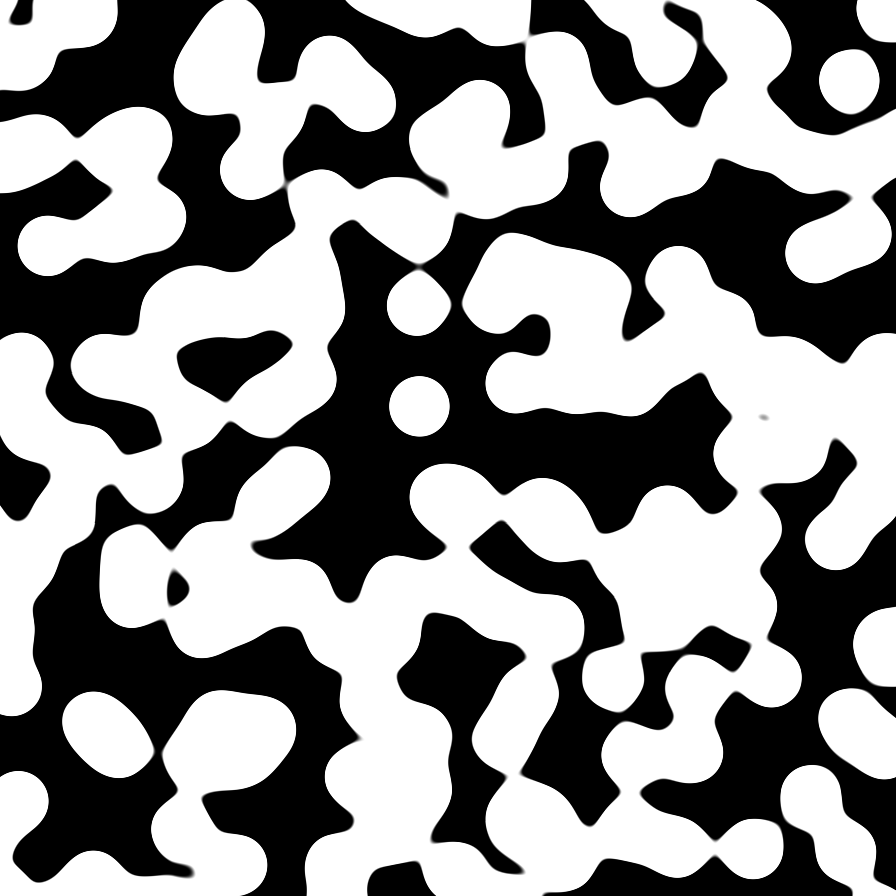
Write a WebGL 2 fragment shader that draws this pattern.

```glsl
#version 300 es
precision highp float;

uniform vec2 u_resolution;
out vec4 outColor;

vec2 hash2(vec2 cell) {
    vec2 mixed = vec2(dot(cell, vec2(127.1, 311.7)), dot(cell, vec2(269.5, 183.3)));
    return fract(sin(mixed) * 43758.545);
}

// Polynomial minimum that bridges nearby blobs
float smoothMin(float a, float b, float blend) {
    float h = max(blend - abs(a - b), 0.0) / blend;
    return min(a, b) - 0.25 * blend * h * h;
}

// Cellular distance to one jittered point per cell, melted together
float meltedCells(vec2 p) {
    vec2 cell = floor(p);
    float nearest = 2.0;
    for (int y = -1; y <= 1; y++) {
        for (int x = -1; x <= 1; x++) {
            vec2 neighbor = cell + vec2(x, y);
            float dist = length(neighbor + hash2(neighbor) - p);
            nearest = smoothMin(nearest, dist, 0.45);
        }
    }
    return nearest;
}

void main() {
    float scale = 12.0 / min(u_resolution.x, u_resolution.y);
    vec2 p = gl_FragCoord.xy * scale;

    // White blobs on black, with an edge one pixel wide
    float edge = meltedCells(p) - 0.405;
    float blob = 1.0 - smoothstep(-0.5 * scale, 0.5 * scale, edge);
    outColor = vec4(vec3(blob), 1.0);
}
```
